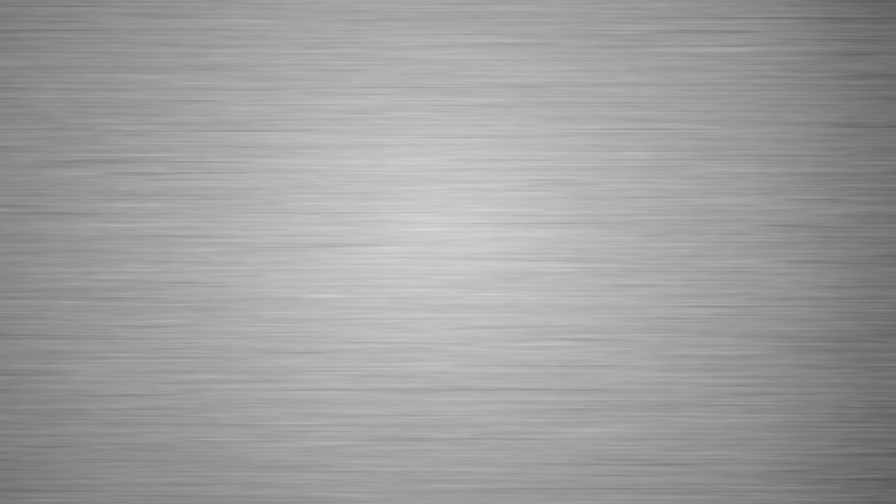
Give the GLSL for this texture, as a WebGL 2 fragment shader.

```glsl
#version 300 es
precision highp float;
// Brushed grey metal: crisp hairline streaks under a soft off-centre glow.

uniform vec2 u_resolution;
out vec4 fragColor;

float hash(vec2 cell) {
    vec3 q = fract(vec3(cell.xyx) * vec3(0.1031, 0.1030, 0.0973));
    q += dot(q, q.yzx + 33.33);
    return fract((q.x + q.y) * q.z);
}

// Smooth noise along one row; every row is shifted so cells never line up.
float rowNoise(float x, float row, float seed) {
    float shifted = x + 40.0 * hash(vec2(row, seed));
    float cell = floor(shifted);
    float blend = smoothstep(0.0, 1.0, shifted - cell);
    float id = row + seed * 517.0;
    return mix(hash(vec2(cell, id)), hash(vec2(cell + 1.0, id)), blend);
}

// Stretched noise from 0 to 1; density is cells per canvas height.
float streaks(vec2 p, vec2 density, float seed) {
    vec2 q = p * density;
    float row = floor(q.y);
    float blend = smoothstep(0.0, 1.0, q.y - row);
    return mix(rowNoise(q.x, row, seed), rowNoise(q.x, row + 1.0, seed), blend);
}

// Cone of light with a rounded tip, slightly flattened vertically.
float glow(vec2 p, vec2 centre) {
    vec2 offset = (p - centre) * vec2(1.0, 1.2);
    float reach = sqrt(dot(offset, offset) + 0.006);
    return 0.820 - 0.328 * reach;
}

// Layered brush marks from long to short, centred on zero.
float brushing(vec2 p) {
    float grain = 0.020 * (streaks(p, vec2(2.5, 150.0), 1.0) - 0.5);
    grain += 0.045 * (streaks(p, vec2(4.0, 250.0), 2.0) - 0.5);
    grain += 0.036 * (streaks(p, vec2(9.0, 235.0), 3.0) - 0.5);
    grain += 0.028 * (streaks(p, vec2(34.0, 280.0), 4.0) - 0.5);
    return grain;
}

// Sparse hairlines where the noise comes near its peak.
float scratches(vec2 p, vec2 density, float seed) {
    return smoothstep(0.76, 0.98, streaks(p, density, seed));
}

void main() {
    vec2 p = gl_FragCoord.xy / u_resolution.y;
    float aspect = u_resolution.x / u_resolution.y;

    // Lighting, with a darker right-hand edge
    float tone = glow(p, vec2(0.48 * aspect, 0.54));
    tone -= 0.06 * smoothstep(0.82, 1.0, p.x / aspect);

    // Surface marks
    tone += brushing(p);
    tone += 0.036 * scratches(p, vec2(6.0, 250.0), 5.0);
    tone -= 0.045 * scratches(p, vec2(4.0, 230.0), 6.0);

    fragColor = vec4(vec3(clamp(tone, 0.0, 1.0)), 1.0);
}
```
